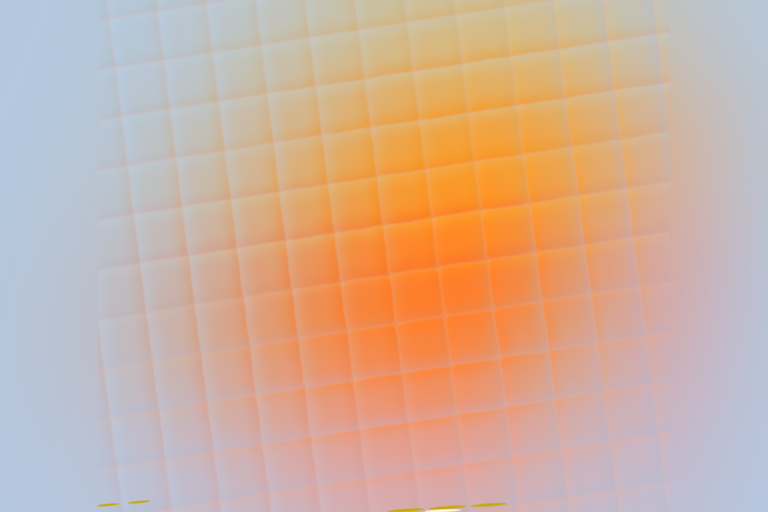
Give the GLSL for this background, as a WebGL 1 fragment shader.

```glsl
precision highp float;

uniform vec2 u_resolution;

const vec3 MIST_BLUE = vec3(0.70, 0.785, 0.88);
const vec3 ROSE = vec3(0.97, 0.57, 0.50);
const vec3 ORANGE = vec3(1.00, 0.49, 0.16);
const vec3 AMBER = vec3(1.00, 0.60, 0.11);
const vec3 GOLD = vec3(0.93, 0.70, 0.27);
const vec3 LILAC = vec3(0.82, 0.68, 0.76);
const vec3 SEAM_TINT = vec3(0.86, 0.70, 0.66);
const vec3 OCHRE = vec3(0.78, 0.66, 0.04);

vec2 hashGradient(vec2 cell) {
  float h = fract(sin(dot(cell, vec2(127.1, 311.7))) * 43758.5);
  return vec2(cos(6.2832 * h), sin(6.2832 * h));
}

float gradientNoise(vec2 p) {
  vec2 i = floor(p);
  vec2 f = fract(p);
  vec2 s = f * f * f * (f * (f * 6.0 - 15.0) + 10.0);
  vec2 e = vec2(0.0, 1.0);
  float bottom = mix(dot(hashGradient(i), f),
                     dot(hashGradient(i + e.yx), f - e.yx), s.x);
  float top = mix(dot(hashGradient(i + e.xy), f - e.xy),
                  dot(hashGradient(i + e.yy), f - e.yy), s.x);
  return mix(bottom, top, s.y);
}

float softSpot(vec2 p, vec2 center, vec2 radius) {
  vec2 q = (p - center) / radius;
  return exp(-dot(q, q));
}

// Blurred light behind the glass
vec3 glowField(vec2 p) {
  vec3 warm = mix(ROSE, ORANGE, smoothstep(0.0, 0.42, p.y));
  warm = mix(warm, AMBER, smoothstep(0.42, 0.70, p.y));
  warm = mix(warm, GOLD, smoothstep(0.68, 1.0, p.y));
  vec2 center = vec2(0.82 + 0.13 * smoothstep(0.2, 0.85, p.y), 0.49);
  float side = smoothstep(-0.1, 0.1, p.x - center.x);
  float glow = softSpot(p, center, vec2(mix(0.47, 0.37, side), 0.60));
  float lilacTint = softSpot(p, vec2(1.29, 0.42), vec2(0.17, 0.42));
  return mix(mix(MIST_BLUE, LILAC, 0.6 * lilacTint), warm, glow);
}

// Position in the slanted tile lattice, one unit per tile
vec2 latticeCoord(vec2 p, vec2 origin, vec2 across, vec2 up) {
  vec2 q = p - origin;
  float area = across.x * up.y - across.y * up.x;
  return vec2(q.x * up.y - q.y * up.x, across.x * q.y - across.y * q.x) / area;
}

// Pillow lens: bends sampling outward near the tile rim
vec2 pillowOffset(vec2 local, float rimBlur) {
  vec2 a = abs(local);
  vec2 bevel = smoothstep(0.12, 0.5, a);
  vec2 rim = 1.0 - smoothstep(0.5 - rimBlur, 0.5, a);
  return local * bevel * rim;
}

float tileDistance(vec2 local, float halfSize, float radius) {
  return length(max(abs(local) - halfSize + radius, 0.0)) - radius;
}

float band(float x, float lo, float hi, float blur) {
  return smoothstep(lo - blur, lo + blur, x) * (1.0 - smoothstep(hi - blur, hi + blur, x));
}

// Broken line from a to b, tapering within each dash
float dashedEdge(vec2 p, vec2 a, vec2 b, float count, float duty, float thickness, float blur) {
  float h = (p.x - a.x) / (b.x - a.x);
  float t = fract(h * count) / duty;
  float taper = sqrt(max(4.0 * t * (1.0 - t), 0.0));
  float d = abs(p.y - mix(a.y, b.y, h)) - thickness * taper;
  float inside = step(0.0, h) * step(h, 1.0) * step(t, 1.0);
  return inside * (1.0 - smoothstep(-blur, blur, d));
}

vec3 glassColor(vec2 p, float pixel) {
  vec2 across = vec2(0.0951, 0.0146);
  vec2 up = vec2(-0.0123, 0.0957);
  vec2 tile = latticeCoord(p, vec2(0.939, 0.588), across, up);
  float ripple = gradientNoise(p * 24.0);
  tile += 0.025 * vec2(ripple, gradientNoise(p * 19.0 + 7.3));
  vec2 local = fract(tile) - 0.5;
  vec2 bend = pillowOffset(local, max(0.025, pixel * 12.0));
  vec2 waviness = 0.018 * vec2(ripple, gradientNoise(p * 31.0 + 3.7));
  vec3 color = glowField(p + 0.13 * bend + waviness);
  color += 0.022 * (bend.y - bend.x);
  float seam = smoothstep(-0.025, 0.035, tileDistance(local, 0.47, 0.10));
  return mix(color, SEAM_TINT, 0.22 * seam);
}

void main() {
  vec2 p = gl_FragCoord.xy / u_resolution.y;
  float pixel = 1.0 / u_resolution.y;

  // Glass panel over the open glow
  float panel = band(p.x, 0.192, 1.308, max(0.004, pixel));
  vec3 color = mix(glowField(p), glassColor(p, pixel), panel);

  // Glints along the lower rim
  float leftRim = dashedEdge(p, vec2(0.189, 0.012), vec2(0.31, 0.023), 2.0, 0.72, 0.0022, pixel);
  float rightRim = dashedEdge(p, vec2(0.758, 0.001), vec2(1.0, 0.017), 3.0, 0.88, 0.0028, pixel);
  float flare = dashedEdge(p, vec2(0.83, 0.001), vec2(0.90, 0.004), 1.0, 1.0, 0.0025, pixel);
  color = mix(color, OCHRE, max(leftRim, rightRim));
  color = mix(color, vec3(1.0, 0.98, 0.88), flare);

  gl_FragColor = vec4(color, 1.0);
}
```
